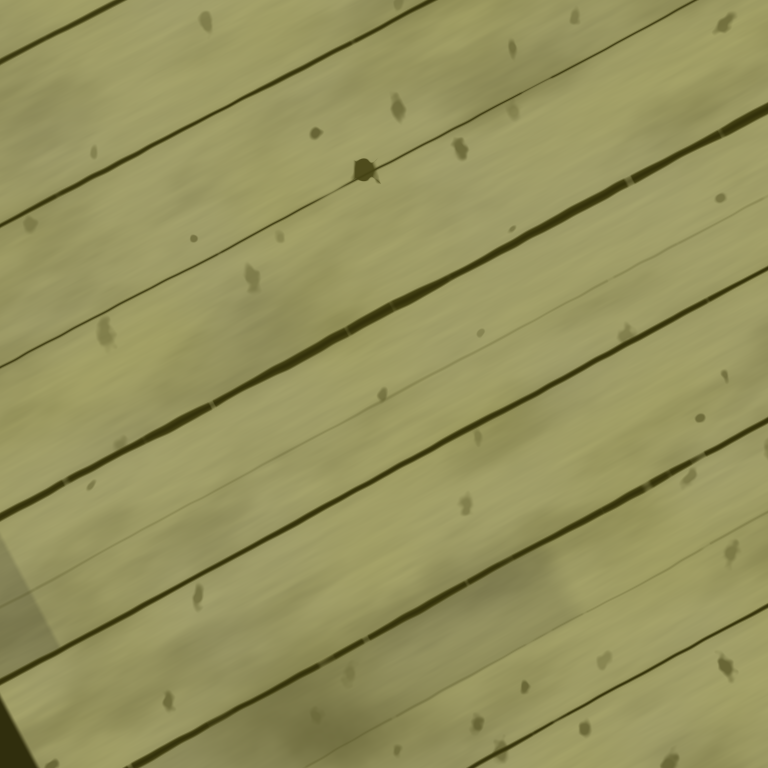
Write a Shadertoy shader that draws this texture.

```glsl
// Weathered olive deck boards running diagonally, split by dark uneven gaps.
// Each point maps to (along, depth): distance along a board and across boards.
// Noise gives grain and stains; a jittered grid scatters the knots.

const vec3 LIGHT_WOOD = vec3(0.63, 0.62, 0.405);
const vec3 DULL_WOOD = vec3(0.53, 0.52, 0.32);
const vec3 STAIN = vec3(0.44, 0.43, 0.25);
const vec3 KNOT = vec3(0.35, 0.34, 0.16);
const vec3 GAP_EDGE = vec3(0.27, 0.26, 0.08);
const vec3 GAP_CORE = vec3(0.16, 0.15, 0.02);

const int SEAMS = 9;
const float seamDepth[SEAMS] = float[](0.081, 0.294, 0.480, 0.673, 0.790, 0.889, 1.092, 1.217, 1.340);
const float seamHalfWidth[SEAMS] = float[](0.0032, 0.0030, 0.0017, 0.0056, 0.0016, 0.0036, 0.0045, 0.0014, 0.0026);
const float seamStrength[SEAMS] = float[](0.9, 0.95, 0.75, 1.0, 0.24, 1.0, 1.0, 0.28, 0.95);

float hash(vec2 p) {
    vec3 q = fract(vec3(p.xyx) * 0.1031);
    q += dot(q, q.yzx + 33.33);
    return fract((q.x + q.y) * q.z);
}

float noise(vec2 p) {
    vec2 i = floor(p), f = fract(p);
    f = f * f * (3.0 - 2.0 * f);
    return mix(mix(hash(i), hash(i + vec2(1, 0)), f.x),
               mix(hash(i + vec2(0, 1)), hash(i + vec2(1, 1)), f.x), f.y);
}

float fbm(vec2 p) {
    float sum = 0.0, amp = 0.53;
    for (int i = 0; i < 4; i++) {
        sum += amp * noise(p);
        p = p * 2.03 + 17.1;
        amp *= 0.5;
    }
    return sum;
}

// Boards fan out slightly, so their slope grows with depth
vec2 boardCoords(vec2 uv) {
    float depth = (1.0 - uv.y + 0.514 * uv.x) / (1.0 - 0.029 * uv.x);
    return vec2(dot(uv, vec2(0.8824, 0.4705)), depth);
}

// Soft membership of the interval lo..hi
float band(float x, float lo, float hi, float soft) {
    return smoothstep(lo - soft, lo + soft, x) * (1.0 - smoothstep(hi - soft, hi + soft, x));
}

vec3 woodColor(vec2 b) {
    float blotch = fbm(b * vec2(5.0, 11.0) + 3.0);
    float grain = fbm(b * vec2(14.0, 110.0));
    vec3 wood = mix(LIGHT_WOOD, DULL_WOOD, smoothstep(0.38, 0.85, blotch) * 0.8);
    wood *= 1.0 + 0.07 * (grain - 0.5);
    wood.b += 0.03 * (noise(b * 9.0) - 0.5);
    return wood;
}

// Elongated knots on a jittered grid, turned at random
float knots(vec2 p, float cell, float density) {
    float cover = 0.0;
    vec2 home = floor(p / cell);
    for (int j = -1; j <= 1; j++)
    for (int i = -1; i <= 1; i++) {
        vec2 id = home + vec2(i, j) + 40.0;
        if (hash(id + 5.3) > density) continue;
        vec2 center = (id - 40.0 + 0.15 + 0.7 * vec2(hash(id), hash(id + 9.7))) * cell;
        float turn = 0.3 + 1.5 * hash(id + 2.9), size = mix(0.004, 0.010, hash(id + 7.1));
        vec2 d = mat2(cos(turn), sin(turn), -sin(turn), cos(turn)) * (p - center);
        d.x /= mix(1.0, 2.3, hash(id + 4.4));
        float r = length(d) / size + 0.7 * (noise(p * 130.0) - 0.5);
        float shape = 1.0 - smoothstep(0.5, 1.3, r);
        cover = max(cover, shape * mix(0.25, 0.85, hash(id + 8.2)));
    }
    return cover;
}

// Gap darkness: x is the whole gap, y is its deep core
vec2 gaps(vec2 b, float pixel) {
    vec2 cover = vec2(0);
    for (int i = 0; i < SEAMS; i++) {
        float seed = float(i) * 7.3;
        float wander = 0.004 * (noise(vec2(b.x * 7.0, seed)) - 0.5)
                     + 0.0016 * (noise(vec2(b.x * 45.0, seed)) - 0.5);
        float width = seamHalfWidth[i] * (0.7 + 0.6 * noise(vec2(b.x * 12.0, seed + 3.0)));
        float dist = abs(b.y - seamDepth[i] + wander) * 0.88;
        float soft = pixel + 0.0007;
        float whole = 1.0 - smoothstep(width - soft, width + soft, dist);
        float core = 1.0 - smoothstep(0.0, width, dist);
        float chip = 1.0 - 0.5 * smoothstep(0.83, 0.95, noise(vec2(b.x * 60.0, seed + 5.0)));
        cover = max(cover, vec2(whole, core * step(0.5, seamStrength[i])) * seamStrength[i] * chip);
        cover.x = max(cover.x, 0.12 * seamStrength[i] * exp(-dist / 0.008));
    }
    return cover;
}

void mainImage(out vec4 fragColor, in vec2 fragCoord) {
    vec2 uv = fragCoord / iResolution.xy;
    float pixel = 1.0 / min(iResolution.x, iResolution.y);
    vec2 b = boardCoords(uv);
    vec3 color = woodColor(b);

    // Darker board ends and a smoky stain
    color *= 1.0 - 0.15 * band(b.x, -1.0, 0.143, 0.004) * band(b.y, 0.673, 0.889, 0.002);
    color *= 1.0 - 0.09 * band(b.x, -1.0, 0.76, 0.02) * band(b.y, 1.092, 1.217, 0.004);
    vec2 smoke = (uv - vec2(0.42, 0.04)) / vec2(0.13, 0.06);
    color = mix(color, STAIN, 0.8 * exp(-dot(smoke, smoke)) * (0.5 + fbm(uv * 14.0)));

    color = mix(color, KNOT, knots(b * vec2(1.0, 0.88), 0.105, 0.45));

    // Gaps, worn shut beside the broken knot
    vec2 hole = uv - vec2(0.475, 0.779);
    float worn = exp(-dot(hole + vec2(0.048, 0.018), hole + vec2(0.048, 0.018)) / 0.0005);
    vec2 gap = gaps(b, pixel) * (1.0 - 0.9 * worn);
    color = mix(color, GAP_EDGE, gap.x);
    color = mix(color, GAP_CORE, gap.y * 0.65);

    // Broken knot with a ragged outline
    float ragged = max(abs(hole.x), abs(hole.y) * 1.15) + 0.014 * (noise(uv * 95.0) - 0.5);
    color = mix(color, GAP_EDGE, 0.9 * (1.0 - smoothstep(0.015, 0.019, ragged)));

    // Shadow past the board end in the lower left corner
    float corner = band(b.x, -1.0, 0.044, 0.004) * smoothstep(0.885, 0.893, b.y);
    color = mix(color, GAP_CORE + 0.03, corner);
    fragColor = vec4(color, 1.0);
}
```
